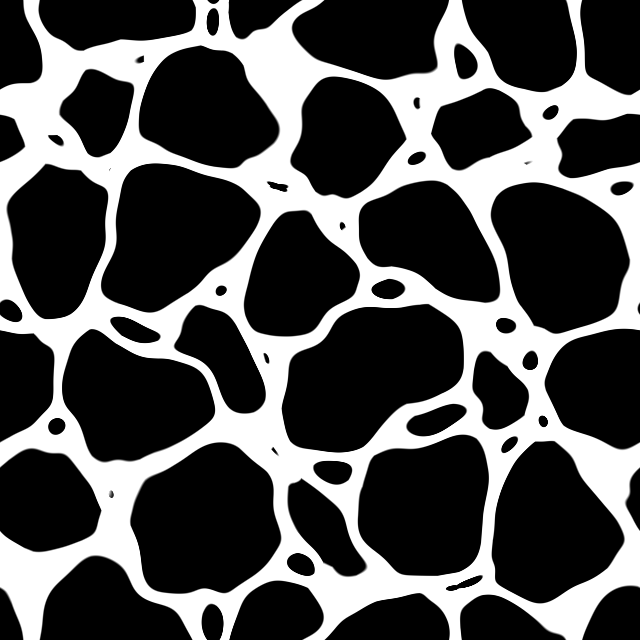
Reproduce this pattern procedurally as a WebGL 1 fragment shader.

```glsl
precision highp float;
// Black rounded stones of uneven size in white mortar, with pebbles in the joints.
// Stones are cells of a weighted Voronoi diagram on a sheared, wrapping 5 x 5 lattice,
// rounded by a smooth minimum; pebbles sit where three cells meet.
uniform vec2 u_resolution;

const float CELLS = 5.0;

vec3 hash3(vec2 p) {
  vec3 s = vec3(dot(p, vec2(127.1, 311.7)), dot(p, vec2(269.5, 183.3)), dot(p, vec2(419.2, 371.9)));
  return fract(sin(s + 4.7) * 43758.545);
}

vec2 wrap(vec2 p, float period) {
  return floor(mod(p + 0.5, period));
}

float cornerSlope(vec2 corner, vec2 offset, float period, float seed) {
  float angle = 6.28318 * hash3(wrap(corner, period) + seed).x;
  return dot(vec2(cos(angle), sin(angle)), offset);
}

// Gradient noise that repeats after "period" lattice steps.
float noise(vec2 uv, float period, float seed) {
  vec2 p = uv * period;
  vec2 i = floor(p);
  vec2 f = p - i;
  vec2 t = f * f * f * (f * (f * 6.0 - 15.0) + 10.0);
  vec2 e = vec2(1.0, 0.0);
  float low = mix(cornerSlope(i, f, period, seed),
                  cornerSlope(i + e, f - e, period, seed), t.x);
  float high = mix(cornerSlope(i + e.yx, f - e.yx, period, seed),
                   cornerSlope(i + 1.0, f - 1.0, period, seed), t.x);
  return mix(low, high, t.y);
}

// Centre (xy) and size weight (z) of a stone; five rows of shear make two whole cells.
vec3 stoneSeed(vec2 id) {
  float turns = floor((id.y + 0.5) / CELLS);
  vec3 h = hash3(wrap(id + vec2(2.0 * turns, 0.0), CELLS)) - 0.5;
  return vec3(id + vec2(0.4 * id.y, 0.0) + 0.56 * h.xy, 0.3 * h.z);
}

float power(vec2 p, vec3 seed) {
  vec2 d = p - seed.xy;
  return dot(d, d) - seed.z;
}

void main() {
  vec2 uv = gl_FragCoord.xy / u_resolution;

  // Bend the plane so that the stones get wavy sides.
  vec2 p = uv * CELLS;
  p += 0.30 * vec2(noise(uv, 5.0, 11.0), noise(uv, 5.0, 37.0));
  p += 0.13 * vec2(noise(uv, 11.0, 53.0), noise(uv, 11.0, 71.0));
  vec2 base = floor(vec2(p.x - 0.4 * p.y, p.y));

  // The three nearest stones.
  vec3 nearest = vec3(0.0);
  float f1 = 100.0, f2 = 100.0, f3 = 100.0;
  for (int j = -2; j <= 2; j++) {
    for (int i = -2; i <= 2; i++) {
      vec3 seed = stoneSeed(base + vec2(float(i), float(j)));
      float f = power(p, seed);
      if (f < f1) {
        f3 = f2; f2 = f1; f1 = f;
        nearest = seed;
      } else if (f < f2) {
        f3 = f2; f2 = f;
      } else {
        f3 = min(f3, f);
      }
    }
  }

  // Distance to the joint of three cells, and the pebble lying there.
  float a = f2 - f1, b = f3 - f1;
  float joint = 0.577 * sqrt(max(a * a + b * b - a * b, 0.0));
  float radius = min(0.05 + 0.26 * noise(uv, 7.0, 89.0), 0.13);
  float pebble = min(radius - joint, 2.0 * (radius - 0.03));

  // Smooth minimum of the distances to all sides and to the pebble.
  const float SHARPNESS = 11.0;
  const float MORTAR = 0.04;
  float sum = exp(-SHARPNESS * (joint - radius - 0.065 + MORTAR));
  for (int j = -2; j <= 2; j++) {
    for (int i = -2; i <= 2; i++) {
      vec3 seed = stoneSeed(base + vec2(float(i), float(j)));
      float gap = distance(seed.xy, nearest.xy);
      if (gap > 0.01) {
        sum += exp(-SHARPNESS * 0.5 * (power(p, seed) - f1) / gap);
      }
    }
  }
  float stone = -log(sum) / SHARPNESS - MORTAR;

  float pixel = CELLS / u_resolution.y;
  float ink = smoothstep(-0.75 * pixel, 0.75 * pixel, max(stone, pebble));
  gl_FragColor = vec4(mix(vec3(1.0), vec3(0.0), ink), 1.0);
}
```
